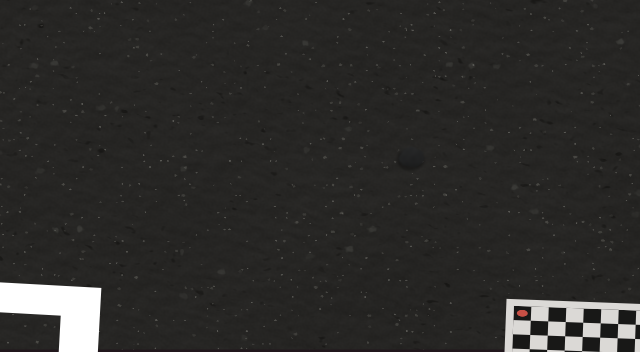
Reproduce this texture procedurally as a Shadertoy shader.

```glsl
vec2 hash2(vec2 p) {
    vec3 q = fract(p.xyx * vec3(0.1031, 0.1030, 0.0973));
    q += dot(q, q.yzx + 33.33);
    return fract((q.xx + q.yz) * q.zy);
}

// Gradient noise, roughly -0.7 to 0.7
float noise(vec2 p) {
    vec2 i = floor(p), f = fract(p);
    vec2 u = f * f * f * (f * (f * 6.0 - 15.0) + 10.0);
    vec4 corner;
    for (int k = 0; k < 4; k++) {
        vec2 o = vec2(k & 1, k >> 1);
        float angle = 6.2832 * hash2(i + o + 57.0).x;
        corner[k] = dot(vec2(cos(angle), sin(angle)), f - o);
    }
    return mix(mix(corner.x, corner.y, u.x), mix(corner.z, corner.w, u.x), u.y);
}

float fbm(vec2 p) {
    float sum = 0.0, amp = 0.6;
    for (int k = 0; k < 4; k++) {
        sum += amp * noise(p);
        p = mat2(1.6, 1.2, -1.2, 1.6) * p + 7.3;
        amp *= 0.55;
    }
    return sum;
}

// Antialiased step over one pixel
float edge(float d) {
    return clamp(d * iResolution.y + 0.5, 0.0, 1.0);
}

// Axes along a tilted sheet: x to the right, y downward
vec2 sheet(vec2 p, vec2 corner, float tilt) {
    vec2 d = p - corner;
    return vec2(dot(d, vec2(cos(tilt), -sin(tilt))), -dot(d, vec2(sin(tilt), cos(tilt))));
}

// Scattered pale grit, one grain at most per cell
float grit(vec2 p, float cells, float density) {
    vec2 g = p * cells, id = floor(g);
    vec2 place = hash2(id + cells), kind = hash2(id + cells + 91.0);
    vec2 d = fract(g) - mix(vec2(0.3), vec2(0.7), place);
    d.y *= 1.0 + 0.5 * kind.y;
    float r = length(d) + 0.12 * noise(g * 5.0);
    float size = mix(0.1, 0.24, kind.y);
    return step(kind.x, density) * (1.0 - smoothstep(size * 0.5, size + 0.06, r)) * (0.3 + 0.7 * place.y);
}

vec3 soil(vec2 p) {
    vec2 g = sheet(p, vec2(0.0), 0.2);
    g += 0.008 * vec2(noise(p * 19.0), noise(p * 19.0 + 40.0));

    // Low relief lit from above
    vec2 h = g * vec2(16.0, 26.0);
    float relief = fbm(h) - fbm(h + vec2(0.12, 0.3));
    vec3 col = vec3(0.148, 0.145, 0.138) + 0.028 * relief;
    col += 0.008 * noise(p * 3.0) + 0.008 * noise(p * 140.0);

    // Short dark crevices in loose clusters
    float crack = noise(g * vec2(22.0, 48.0)) + 0.6 * noise(g * vec2(50.0, 85.0) + 9.0);
    float cluster = smoothstep(-0.25, 0.35, noise(p * 5.0 + 3.0));
    col -= 0.05 * cluster * smoothstep(0.34, 0.7, crack);

    // Grit from fine grains to small stones
    col += vec3(0.20, 0.20, 0.19) * grit(p, 62.0, 0.09);
    col += vec3(0.14, 0.14, 0.13) * grit(p + 3.7, 38.0, 0.07);
    col += vec3(0.075, 0.077, 0.072) * grit(p + 8.1, 17.0, 0.07);
    return col;
}

void mainImage(out vec4 fragColor, in vec2 fragCoord) {
    vec2 p = fragCoord / iResolution.y;
    vec3 col = soil(p);

    // Half-buried pebble with a shadow below
    vec2 s = (p - vec2(1.168, 0.553)) / vec2(0.041, 0.032);
    float r = length(s) + 0.2 * noise(s * 1.5);
    float shadow = 1.0 - smoothstep(0.75, 1.15, length(s + vec2(0.05, 0.2)));
    col *= 1.0 - 0.3 * shadow;
    vec3 stone = vec3(0.13, 0.133, 0.135) + 0.025 * s.y + 0.012 * noise(p * 60.0);
    col = mix(col, stone, 1.0 - smoothstep(0.75, 1.0, r));

    // Faint plum strip along the bottom
    col = mix(col, vec3(0.13, 0.09, 0.11), 1.0 - smoothstep(0.004, 0.010, p.y));

    // White frame
    vec2 f = sheet(p, vec2(0.288, 0.182), 0.055);
    float outer = edge(-f.x) * edge(f.y);
    float inner = edge(-f.x - 0.111) * edge(f.y - 0.085);
    col = mix(col, vec3(1.0), outer * (1.0 - inner));

    // Checkered board with a red dot in its first square
    vec2 b = sheet(p, vec2(1.439, 0.151), 0.038);
    vec2 margin = vec2(0.0215, 0.019), cell = vec2(0.0497, 0.0405);
    vec2 c = (b - margin) / cell;
    vec2 wave = clamp(sin(3.14159 * c) * cell * iResolution.y / 1.57, -1.0, 1.0);
    float dark = (0.5 + 0.5 * wave.x * wave.y) * edge(b.x - margin.x) * edge(b.y - margin.y);
    vec3 board = mix(vec3(0.86, 0.85, 0.84), vec3(0.095, 0.095, 0.09), dark);
    float dot_ = length((c - 0.5) * vec2(1.0, 1.3)) - 0.31;
    board = mix(board, vec3(0.78, 0.31, 0.27), edge(-dot_ * cell.x));
    col = mix(col, board, edge(b.x) * edge(b.y));

    fragColor = vec4(col, 1.0);
}
```
